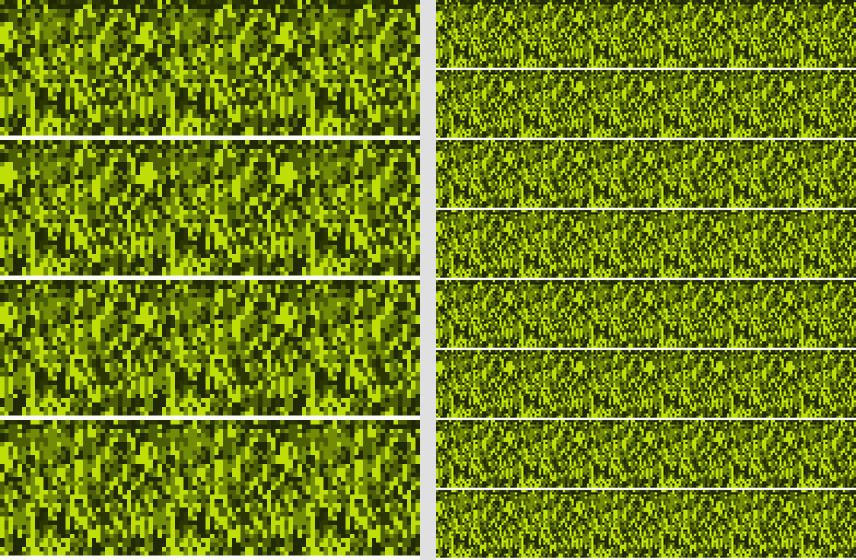
Left: one tile. Right: repeated 2 by 2.
Give the GLSL for this texture, as a Shadertoy shader.

```glsl
// Blocky grass: four bands of leaning, stepped blades in lime and dark green, parted by white lines.

const ivec2 GRID = ivec2(96, 128);   // blocks across the canvas
const int PERIOD = 32;               // blocks per repeat, sideways and per band
const int MAX_LENGTH = 5;            // longest blade, in blocks
const int REACH = 3;                 // farthest sideways step of a blade
const float DENSITY = 0.30;          // share of blocks that root a blade
const float LEAN_MIN = -0.50;
const float LEAN_MAX = 0.65;
const float SWAY = 0.24;             // change of lean from band to band
const float TOP_SHADE = 0.55;        // share of dark blocks at a band's top
const float DEEP_SHARE = 0.64;       // share of darks that are deepest

// Cumulative shares of lime, leaf, moss; the rest is dark
const vec3 BLADE_SHARES = vec3(0.40, 0.62, 0.77);
const vec3 GROUND_SHARES = vec3(0.00, 0.25, 0.80);

const vec3 LIME = vec3(0.75, 0.87, 0.02);
const vec3 LEAF = vec3(0.45, 0.55, 0.02);
const vec3 MOSS = vec3(0.30, 0.37, 0.01);
const vec3 SHADOW = vec3(0.17, 0.21, 0.01);
const vec3 DEEP = vec3(0.13, 0.16, 0.01);
const vec3 WHITE = vec3(0.98, 0.98, 0.97);

// Integer hash, three values in 0..1
vec3 hash3(ivec2 cell, int seed) {
    uvec3 v = uvec3(cell.x, cell.y, seed) * 1664525u + 10139u;
    v.x += v.y * v.z; v.y += v.z * v.x; v.z += v.x * v.y;
    v ^= v >> 16u;
    v.x += v.y * v.z; v.y += v.z * v.x; v.z += v.x * v.y;
    return vec3(v >> 8u) / 16777216.0;
}

ivec2 wrap(ivec2 cell) {
    return (cell + 4 * PERIOD) % PERIOD;
}

vec3 darkTone(float pick) {
    return pick < DEEP_SHARE ? DEEP : SHADOW;
}

vec3 tone(float pick, vec3 shares, float darkPick) {
    if (pick < shares.x) return LIME;
    if (pick < shares.y) return LEAF;
    if (pick < shares.z) return MOSS;
    return darkTone(darkPick);
}

vec3 grass(ivec2 cell, int band) {
    // Ground between the blades
    vec3 speck = hash3(wrap(cell), 11);
    vec3 color = tone(speck.x, GROUND_SHARES, speck.y);
    float front = -1.0;

    // Blades rooted here or below that step into this block
    for (int k = 0; k < MAX_LENGTH; k++) {
        for (int dx = -REACH; dx <= REACH; dx++) {
            ivec2 root = wrap(cell - ivec2(dx, k));
            vec3 blade = hash3(root, 1);
            if (blade.x > DENSITY) continue;
            int bladeLength = 2 + int(blade.z * float(MAX_LENGTH - 1));
            if (k >= bladeLength) continue;
            float sway = SWAY * (hash3(root, 20 + band).x - 0.5);
            float lean = mix(LEAN_MIN, LEAN_MAX, blade.y) + sway;
            if (int(floor(lean * float(k) + 0.5)) != dx) continue;
            vec3 look = hash3(root, 2);
            if (look.y > front) {
                front = look.y;
                color = tone(look.x, BLADE_SHARES, look.z);
            }
        }
    }

    // Shade along the top of each band
    vec3 shade = hash3(wrap(cell), 40 + band);
    bool nearTop = cell.y >= PERIOD - 2;
    return nearTop && shade.x < TOP_SHADE ? darkTone(shade.y) : color;
}

vec3 blockColor(vec2 uv) {
    ivec2 cell = ivec2(floor(fract(uv) * vec2(GRID)));
    int band = cell.y / PERIOD;
    cell %= PERIOD;
    return cell.y == 0 ? WHITE : grass(cell, band);
}

void mainImage(out vec4 fragColor, in vec2 fragCoord) {
    // Four samples per pixel smooth the block edges
    vec3 sum = vec3(0.0);
    for (int i = 0; i < 4; i++) {
        vec2 offset = vec2(i % 2, i / 2) * 0.5 - 0.25;
        sum += blockColor((fragCoord + offset) / iResolution.xy);
    }
    fragColor = vec4(sum * 0.25, 1.0);
}
```
